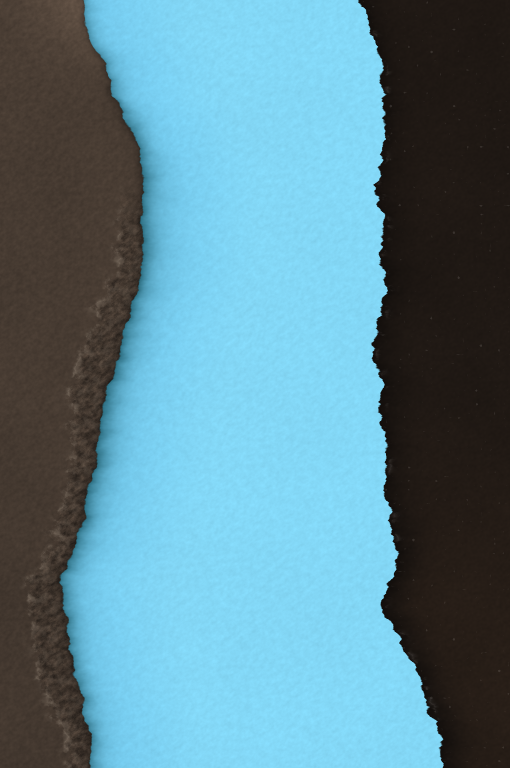
This background is drawn by a Shadertoy shader. Its source:

```glsl
const vec3 SHEET_BLUE = vec3(0.515, 0.845, 0.965);
const vec3 SHEET_DEEP = vec3(0.465, 0.805, 0.945);
const vec3 SHADOW_TEAL = vec3(0.15, 0.40, 0.47);
const vec3 LEFT_BROWN = vec3(0.27, 0.225, 0.19);
const vec3 FIBRE_LIGHT = vec3(0.47, 0.42, 0.37);
const vec3 RIGHT_DARK = vec3(0.125, 0.098, 0.08);
const vec3 RIGHT_WARM = vec3(0.155, 0.118, 0.092);
const float SHADOW_WIDTH = 0.026;
const float LEFT_ROUGHNESS = 0.009;
const float RIGHT_ROUGHNESS = 0.013;
const float SHEET_GRAIN = 0.035;
const float CARD_GRAIN = 0.075;

// Tear profiles from top to bottom, in canvas widths
const int STEPS = 24;
const float LEFT_TEAR[25] = float[25](
    0.160, 0.169, 0.206, 0.223, 0.259, 0.277, 0.283, 0.276, 0.281,
    0.270, 0.250, 0.234, 0.213, 0.199, 0.193, 0.180, 0.164, 0.150,
    0.120, 0.125, 0.135, 0.145, 0.162, 0.175, 0.178);
const float RIGHT_TEAR[25] = float[25](
    0.703, 0.727, 0.748, 0.752, 0.754, 0.748, 0.738, 0.754, 0.744,
    0.760, 0.742, 0.730, 0.752, 0.744, 0.758, 0.754, 0.764, 0.775,
    0.771, 0.746, 0.787, 0.816, 0.836, 0.863, 0.865);

float hash(ivec2 cell) {
    uint h = uint(cell.x) * 1597334677u ^ uint(cell.y) * 3812015801u;
    h = (h ^ (h >> 15)) * 2246822519u;
    h ^= h >> 13;
    return float(h & 65535u) / 65535.0;
}

float cornerSlope(ivec2 cell, vec2 offset) {
    float angle = 6.2832 * hash(cell);
    return dot(vec2(cos(angle), sin(angle)), offset);
}

float gradientNoise(vec2 p) {
    ivec2 i = ivec2(floor(p));
    vec2 f = fract(p);
    vec2 u = f * f * f * (f * (f * 6.0 - 15.0) + 10.0);
    float low = mix(cornerSlope(i, f),
                    cornerSlope(i + ivec2(1, 0), f - vec2(1, 0)), u.x);
    float high = mix(cornerSlope(i + ivec2(0, 1), f - vec2(0, 1)),
                     cornerSlope(i + ivec2(1, 1), f - vec2(1, 1)), u.x);
    return mix(low, high, u.y);
}

float fbm(vec2 p) {
    float sum = 0.0, gain = 1.0;
    for (int octave = 0; octave < 4; octave++) {
        sum += gain * gradientNoise(p);
        p = p * 2.03 + 17.3;
        gain *= 0.55;
    }
    return sum;
}

float profile(float knots[25], float down) {
    float s = clamp(down, 0.0, 0.9999) * float(STEPS);
    int k = int(s);
    return mix(knots[k], knots[k + 1], fract(s));
}

void mainImage(out vec4 fragColor, in vec2 fragCoord) {
    vec2 uv = fragCoord / iResolution.xy;
    vec2 p = fragCoord / iResolution.y;
    float down = 1.0 - uv.y;
    float pixel = 1.0 / iResolution.x;

    // Signed distances to the torn edges, positive over the blue sheet
    float leftGap = uv.x - profile(LEFT_TEAR, down)
                  - LEFT_ROUGHNESS * fbm(p * vec2(22.0, 44.0));
    float rightGap = profile(RIGHT_TEAR, down) - uv.x
                   + RIGHT_ROUGHNESS * fbm(p * vec2(18.0, 52.0) + 31.0);

    // Shared paper texture
    float fine = gradientNoise(p * 240.0);
    float fibres = fbm(p * mat2(0.8, 0.6, -0.6, 0.8) * vec2(90.0, 150.0));
    float mottled = fbm(p * 7.0 + 5.0);

    // Blue sheet with the shadow of the raised left card
    vec3 sheet = mix(SHEET_DEEP, SHEET_BLUE, smoothstep(0.0, 0.25, leftGap));
    sheet *= 1.0 + SHEET_GRAIN * (fibres + 0.6 * fine) + 0.012 * mottled;
    float lift = smoothstep(-0.05, 0.3, down) * (1.0 - 0.4 * smoothstep(0.65, 0.9, down));
    float shadow = exp(-max(leftGap, 0.0) / (SHADOW_WIDTH * (0.55 + 0.45 * lift)));
    sheet = mix(sheet, SHADOW_TEAL, shadow * (0.55 + 0.4 * lift));

    // Left card, paler on its curled top corner
    float inside = max(-leftGap, 0.0);
    float curl = exp(-inside / 0.06) * (1.0 - smoothstep(0.0, 0.14, down));
    vec3 leftCard = LEFT_BROWN * (1.08 - 0.14 * down + 0.45 * curl);
    leftCard *= 1.0 + CARD_GRAIN * (1.3 * fibres + fine) + 0.06 * mottled;

    // Exposed torn strip with a pale, ragged fibre ridge
    float tornPart = smoothstep(0.22, 0.32, down);
    float ridgeDepth = 0.058 + 0.013 * sin(down * 17.0)
                     + 0.022 * fbm(p * vec2(25.0, 32.0) + 9.0);
    float strip = tornPart * (1.0 - smoothstep(ridgeDepth - 0.012, ridgeDepth, inside));
    leftCard *= 1.0 - strip * (0.10 - 0.35 * fibres);
    float clumps = smoothstep(-0.25, 0.55, fbm(p * 75.0 + 13.0));
    float ridge = exp(-abs(inside - ridgeDepth) / 0.007) + 0.3 * strip;
    leftCard = mix(leftCard, FIBRE_LIGHT, 0.75 * tornPart * ridge * clumps);
    leftCard *= 1.0 - 0.35 * exp(-inside / 0.008);

    // Right card, darkest along its tear and warmer toward the bottom
    float depth = max(-rightGap, 0.0);
    float warmth = smoothstep(0.45, 0.85, down) * smoothstep(0.0, 0.08, depth);
    vec3 rightCard = mix(RIGHT_DARK, RIGHT_WARM, warmth);
    rightCard *= 1.0 - 0.45 * exp(-depth / 0.035) + 0.10 * mottled;
    rightCard *= 1.0 + CARD_GRAIN * (fibres + fine);
    float speck = smoothstep(0.42, 0.65, gradientNoise(p * 170.0 + 41.0));
    rightCard += 0.10 * speck;
    float tips = exp(-abs(depth - 0.009) / 0.005);
    rightCard += 0.10 * tips * smoothstep(0.1, 0.6, fbm(p * vec2(40.0, 65.0)));

    vec3 color = mix(leftCard, sheet, smoothstep(-pixel, pixel, leftGap));
    color = mix(rightCard, color, smoothstep(-pixel, pixel, rightGap));
    fragColor = vec4(clamp(color, 0.0, 1.0), 1.0);
}
```
